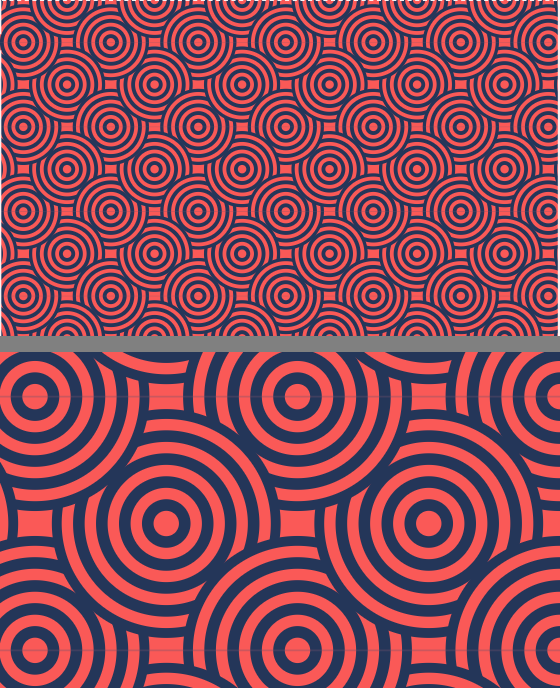
Top, the full canvas; bottom, a detail of the centre.
This pattern is drawn by a Shadertoy shader. Its source:

```glsl
// Coverage of the inside of a signed distance, smoothed over one pixel
float cover(float d, float px) {
    return clamp(0.5 - d / px, 0.0, 1.0);
}

// Offset from the nearest centre of a rectangular lattice
vec2 latticeOffset(vec2 p, vec2 centre) {
    vec2 cell = vec2(120.0, 116.0);
    return (fract((p - centre) / cell + 0.5) - 0.5) * cell;
}

// Concentric rings around a solid dot; alpha is the disc coverage
vec4 target(vec2 offset, vec3 navy, vec3 coral, float px) {
    float r = length(offset);
    float ring = abs(mod(r - 3.2 + 5.25, 10.5) - 5.25) - 2.6;
    float stripe = min(ring, r - 5.8);
    return vec4(mix(navy, coral, cover(stripe, px)), cover(r - 52.3, px));
}

void mainImage(out vec4 fragColor, in vec2 fragCoord) {
    // The canvas is 768 units wide, with y running down from the top
    float px = 768.0 / iResolution.x;
    vec2 p = vec2(fragCoord.x, iResolution.y - fragCoord.y) * px;

    vec3 navy = vec3(0.14, 0.21, 0.35);
    vec3 coral = vec3(0.98, 0.35, 0.34);

    // Two interleaved lattices of discs
    vec2 a = latticeOffset(p, vec2(92.0, 116.0));
    vec2 b = latticeOffset(p, vec2(32.0, 58.0));
    vec4 discA = target(a, navy, coral, px);
    vec4 discB = target(b, navy, coral, px);

    // Weave: the upper disc alternates with the diagonal of the overlap
    vec2 toB = a - b;
    bool aOnTop = toB.x * toB.y < 0.0;
    vec4 lower = aOnTop ? discB : discA;
    vec4 upper = aOnTop ? discA : discB;
    vec3 color = mix(coral, lower.rgb, lower.a);
    color = mix(color, upper.rgb, upper.a);

    // Faint seams through every other row
    color = mix(color, vec3(0.45, 0.32, 0.42), 0.35 * cover(abs(b.y) - 0.4, px));

    // Pale side margins and a dashed top edge
    float sides = max(cover(p.x - 1.8, px), cover(765.0 - p.x, px));
    sides *= 1.0 - cover(max(p.x - 3.0, abs(p.y - 58.0) - 11.0), px);
    float dash = abs(mod(p.x, 10.5) - 5.25) - 2.8;
    float top = cover(max(dash, p.y - 1.4), px);
    color = mix(color, vec3(0.98, 0.95, 0.95), max(sides, top));

    fragColor = vec4(color, 1.0);
}
```
